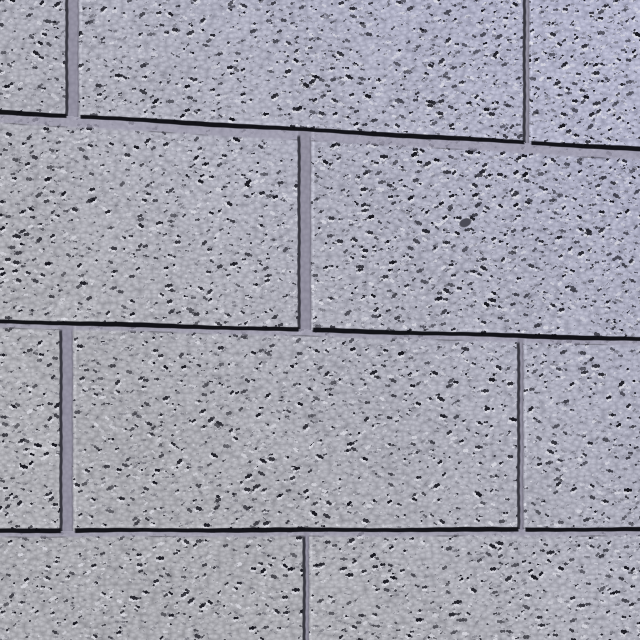
A WebGL 2 fragment shader for this texture:

```glsl
#version 300 es
precision highp float;
// Pitted grey concrete blocks in running bond, with shadowed joints seen at a slant.
uniform vec2 u_resolution;
out vec4 fragColor;

vec2 hash2(vec2 p) {
  vec3 q = fract(p.xyx * vec3(0.1031, 0.1030, 0.0973));
  q += dot(q, q.yzx + 33.33);
  return fract((q.xx + q.yz) * q.zy);
}

// Soft band: 1 between lo and hi, with edges of the given softness.
float band(float v, float lo, float hi, float soft) {
  return smoothstep(lo - soft, lo + soft, v) * (1.0 - smoothstep(hi - soft, hi + soft, v));
}

// Scattered, stretched chips of uneven strength: x is the chip, y a glint below it.
vec2 chips(vec2 p, float cells, float share, float soft) {
  vec2 q = p * cells, home = floor(q), cover = vec2(0.0);
  float blur = soft * cells;
  for (int j = -1; j <= 1; j++)
    for (int i = -1; i <= 1; i++) {
      vec2 cell = home + vec2(i, j);
      vec2 shape = hash2(cell + 71.0), fate = hash2(cell + 19.0);
      vec2 d = q - cell - hash2(cell);
      float turn = 1.5 * (shape.y - 0.45);
      d = mat2(cos(turn), -sin(turn), sin(turn), cos(turn)) * d;
      float radius = mix(0.10, 0.33, shape.x * shape.x);
      float bump = 0.05 * sin(d.x * 15.0 + shape.y * 40.0);
      vec2 stretch = vec2(0.65, 1.4);
      vec2 dist = vec2(length(d * stretch), length((d + vec2(0.12, 0.30)) * stretch)) + bump;
      vec2 mark = 1.0 - smoothstep(vec2(radius - blur), vec2(radius + blur), dist);
      mark *= vec2(mix(0.5, 1.0, fate.y), step(0.55, fate.y));
      cover = max(cover, step(fate.x, share) * mark);
    }
  return cover;
}

// Cellular grain: distance to the nearest scattered point.
float grain(vec2 q) {
  vec2 home = floor(q);
  float nearest = 2.0;
  for (int j = -1; j <= 1; j++)
    for (int i = -1; i <= 1; i++) {
      vec2 cell = home + vec2(i, j);
      nearest = min(nearest, length(q - cell - hash2(cell + 7.0)));
    }
  return nearest;
}

// Upright joint of a course: offset from its left edge, width, block index.
vec3 uprightJoint(float x, float row) {
  float start = mod(row, 2.0) < 0.5 ? 0.094 + 0.0045 * row : 0.470 - 0.004 * row;
  float index = floor((x - start + 0.1) / 0.715);
  float width = row < 0.0 ? 0.009 : 0.020 - 0.011 * max(index, 0.0);
  return vec3(x - start - index * 0.715, width, index);
}

void main() {
  vec2 uv = gl_FragCoord.xy / u_resolution;
  float soft = max(0.0011, 0.7 / u_resolution.y);

  // Courses converge to the right; edges are nearly straight.
  float waver = 0.0005 * sin(uv.x * 23.0) + 0.0002 * sin(uv.x * 151.0 + 2.0);
  float courseHeight = 0.327 - 0.030 * uv.x;
  float course = (uv.y + waver - 0.171 - 0.002 * uv.x) / courseHeight;
  float row = floor(course), line = floor(course + 0.5);
  float above = (course - line) * courseHeight;
  float below = (row + 1.0 - course) * courseHeight;
  float sideX = uv.x + 0.0003 * sin(uv.y * 57.0) + 0.0003 * sin(uv.y * 331.0);
  vec3 upright = uprightJoint(sideX, row);
  vec3 upper = uprightJoint(sideX, line);
  vec2 block = vec2(upright.z + step(upright.y, upright.x), row);

  // Block face: cool towards the upper right, mottled, grainy.
  vec3 color = mix(vec3(0.667, 0.667, 0.690), vec3(0.680, 0.685, 0.775),
                   smoothstep(0.4, 2.0, uv.x + uv.y));
  color += 0.018 * (hash2(block + 40.0).x - 0.5);
  color += 0.010 * sin(uv.x * 23.0 + 3.0 * sin(uv.y * 17.0)) * sin(uv.y * 31.0 + uv.x * 9.0);
  color += 0.16 * (0.48 - grain(uv * vec2(105.0, 150.0)));
  color += 0.04 * (hash2(floor(uv * 260.0)).x - 0.5);

  // Pale and dark chips, denser towards the upper right and in drifting patches.
  float dense = smoothstep(0.25, 0.8, uv.x) * smoothstep(0.35, 0.6, uv.y);
  dense += 0.3 * sin(uv.x * 37.0 + 2.0 * sin(uv.y * 29.0)) * sin(uv.y * 43.0);
  float pale = chips(uv + 3.7, 88.0, 0.26 + 0.14 * dense, soft).x;
  float fine = chips(uv + 1.3, 120.0, 0.30 + 0.20 * dense, soft).x;
  vec2 pits = chips(uv, 80.0, 0.42 + 0.24 * dense, soft);
  color = mix(color, vec3(0.88, 0.88, 0.91), 0.75 * max(pale, pits.y));
  color = mix(color, vec3(0.38, 0.38, 0.42), 0.65 * fine);
  color = mix(color, vec3(0.09, 0.09, 0.12), pits.x);

  // One larger hollow.
  vec2 hollow = (uv - vec2(0.727, 0.652)) * mat2(0.9, 0.4, -0.4, 0.9);
  color = mix(color, vec3(0.30, 0.30, 0.34),
              1.0 - smoothstep(0.006, 0.009, length(hollow * vec2(0.8, 1.2))));

  // Smooth mortar in the bed below each course and in the upright joints.
  vec3 mortar = vec3(0.61, 0.60, 0.67) + 0.07 * (0.5 - grain(uv * 130.0));
  float bed = row > 0.5 ? 0.017 : 0.010;
  color = mix(color, mortar, 0.8 * band(below, -0.01, bed, 0.003));
  float ragged = smoothstep(0.2, 1.2, sin(uv.x * 29.0) + 0.6 * sin(uv.x * 83.0));
  color *= 1.0 - 0.25 * ragged * band(below, bed - 0.001, bed + 0.001, soft);
  float gap = band(upright.x, 0.0, upright.y, 0.0014);
  color = mix(color, mortar * 0.93, gap);

  // Upright shadow on the left of the gap, faint rim on its right.
  float clear = smoothstep(0.008, 0.014, below);
  float shade = band(upright.x, -0.001, 0.0035, 0.0014);
  color = mix(color, vec3(0.17, 0.17, 0.20), 0.88 * shade * clear);
  color *= 1.0 - 0.15 * clear * band(upright.x, upright.y - 0.002, upright.y, 0.0015);
  color += 0.06 * band(upright.x, upright.y + 0.002, upright.y + 0.005, 0.0015);

  // Black shadow under each course, broken where the course above has a joint.
  float open = band(upper.x, 0.001, upper.y + 0.003, 0.002);
  float thick = 0.0033 + 0.0004 * sin(uv.x * 19.0 + line * 4.0);
  color = mix(color, vec3(0.05, 0.05, 0.07), 0.96 * band(above, -thick, thick, 0.0013) * (1.0 - open));
  color += 0.04 * band(above, 0.005, 0.008, 0.0015) * (1.0 - open);

  fragColor = vec4(clamp(color, 0.0, 1.0), 1.0);
}
```
